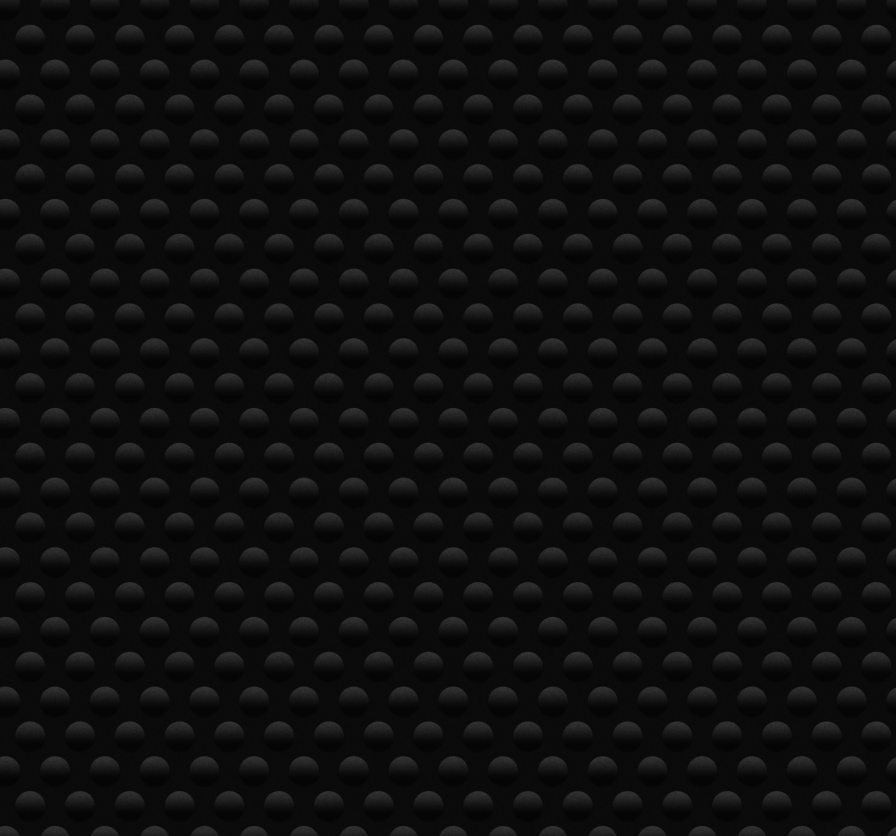
A Shadertoy shader for this pattern:

```glsl
#define COLUMNS 18.0
#define ROWS 24.0
#define DOT_RADIUS 0.3
#define DOT_SHIFT vec2(0.107, 0.14)
#define BASE_GRAY 0.04
#define TOP_GRAY 0.2
#define BOTTOM_GRAY 0.02
#define RIM_SHADOW 0.3
#define GRAIN_CELLS vec2(512.0, 478.0)
#define DOT_GRAIN 0.14
#define BASE_GRAIN 0.006

float hash(vec2 cell) {
    return fract(sin(dot(cell, vec2(12.9898, 78.233))) * 43758.5453);
}

// Offset to the nearest dot centre, in column widths, y up
vec2 nearestDot(vec2 uv) {
    float rowHeight = iResolution.y / ROWS * COLUMNS / iResolution.x;
    float rowPos = (1.0 - uv.y) * ROWS - DOT_SHIFT.y;
    float row = floor(rowPos + 0.5);
    float colPos = uv.x * COLUMNS - DOT_SHIFT.x - 0.5 * mod(row, 2.0);
    return vec2(colPos - floor(colPos + 0.5), (row - rowPos) * rowHeight);
}

void mainImage(out vec4 fragColor, in vec2 fragCoord) {
    vec2 uv = fragCoord / iResolution.xy;
    vec2 local = nearestDot(uv);
    float edge = length(local) - DOT_RADIUS;
    float pixel = COLUMNS / iResolution.x;
    float grain = hash(mod(floor(uv * GRAIN_CELLS), GRAIN_CELLS)) - 0.5;

    // Flat sheet with a soft shadow under each dot
    float below = smoothstep(0.1, -0.25, local.y);
    float shadow = RIM_SHADOW * below * (1.0 - smoothstep(0.0, 0.05, edge));
    float sheet = BASE_GRAY * (1.0 - shadow) + BASE_GRAIN * grain;

    // Dome lit from above
    float depth = 0.5 - 0.5 * local.y / DOT_RADIUS;
    float dome = mix(TOP_GRAY, BOTTOM_GRAY, smoothstep(-0.1, 0.8, depth));
    dome *= 1.0 + DOT_GRAIN * grain;

    float cover = 1.0 - smoothstep(-0.75 * pixel, 0.75 * pixel, edge);
    fragColor = vec4(vec3(mix(sheet, dome, cover)), 1.0);
}
```
